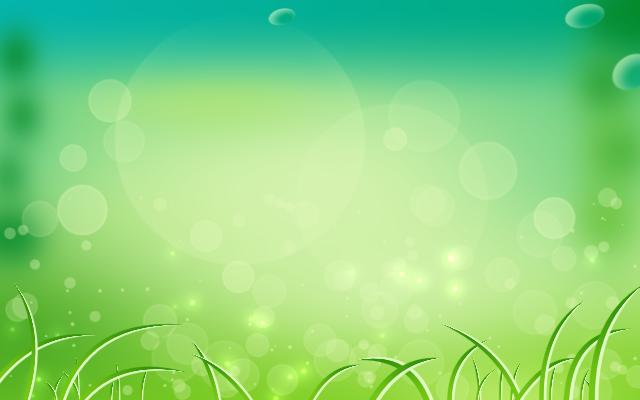
A Shadertoy shader for this background:

```glsl
// Spring backdrop: a teal sky melting into a pale green haze, with blurred
// leaves at both sides, bokeh discs, sparkles and curved grass.
// Gaussian glows shape the colour; grass follows quadratic curves.

const float ASPECT = 1.6;
const vec3 SKY_LEFT = vec3(.02, .71, .68);
const vec3 SKY_RIGHT = vec3(0., .66, .48);
const vec3 MINT = vec3(.38, .80, .53);
const vec3 HAZE = vec3(.70, .90, .50);
const vec3 CREAM = vec3(.83, .95, .68);
const vec3 LIME = vec3(.64, .88, .40);
const vec3 MEADOW = vec3(.50, .81, .13);
const vec3 SHADE = vec3(.27, .65, .13);
const vec3 LEAF_DARK = vec3(.02, .54, .17);
const vec3 LEAF_LIGHT = vec3(.42, .77, .25);
const vec3 BLADE_DARK = vec3(.20, .58, .03);
const vec3 BLADE_LIGHT = vec3(.46, .78, .08);
const vec3 RIM = vec3(.90, 1., .80);
const vec3 DISC = vec3(.90, .98, .74);
const vec3 SPARK = vec3(.90, 1., .60);
const int BOKEH_COUNT = 80;
const int SPARK_COUNT = 22;
const int DUST_COUNT = 70;
const int TUFT_COUNT = 14;
const int CURVE_STEPS = 14;
const float GRASS_TOP = .34;

vec2 p;   // current point, in canvas heights
vec3 col; // colour built up so far

float hash(float n) { return fract(sin(n * 127.1) * 43758.5453); }

void glow(vec3 tint, float alpha, vec2 center, vec2 radius) {
    vec2 q = (p - center) / radius;
    col = mix(col, tint, alpha * exp(-dot(q, q)));
}

void backdrop() {
    col = mix(MEADOW, HAZE, smoothstep(0., .38, p.y));
    col = mix(col, MINT, smoothstep(.44, .86, p.y));
    glow(MINT, .65, vec2(1.38, .56), vec2(.33, .2));
    glow(MINT, .75, vec2(0., .62), vec2(.25, .22));
    glow(SHADE, .9, vec2(0., .17), vec2(.42, .24));
    glow(CREAM, .9, vec2(.78, .54), vec2(.5, .26));
    glow(CREAM, .75, vec2(1., .29), vec2(.42, .19));
    glow(LIME, .75, vec2(.53, .75), vec2(.27, .09));
    col = mix(col, mix(SKY_LEFT, SKY_RIGHT, p.x / ASPECT), smoothstep(.73, .98, p.y));
    glow(SPARK, .5, vec2(1.28, 0.), vec2(.25, .09));
}

// Columns of out-of-focus leaves.
void blurredLeaves() {
    glow(LEAF_LIGHT, .6, vec2(1.52, .62), vec2(.08, .28));
    glow(LEAF_DARK, .75, vec2(0., .41), vec2(.1, .08));
    for (int i = 0; i < 4; i++) {
        float k = float(i), sway = sin(k * 2.3);
        vec3 tint = mix(LEAF_DARK, LEAF_LIGHT, k / 3.);
        glow(LEAF_DARK, .75 - .1 * k, vec2(.04 + .02 * sway, .86 - .15 * k), vec2(.055, .07));
        glow(tint, .7, vec2(1.53 - .025 * sway, .96 - .17 * k), vec2(.07, .075));
    }
    glow(LEAF_DARK, 1., vec2(1.61, .98), vec2(.10, .13));
}

void disc(float x, float y, float radius, float alpha) {
    float d = length(p - vec2(x, y)) - radius, soft = 1.2 / iResolution.y;
    float edge = smoothstep(-.18 * radius, 0., d);
    alpha *= smoothstep(1., .7, p.y) * smoothstep(soft, -soft, d);
    col = mix(col, DISC, alpha * (.8 + .3 * edge));
}

// Large discs, then scattered small ones and dust.
void bokeh() {
    disc(.60, .65, .313, .2);
    disc(.98, .5, .24, .13);
    disc(.275, .748, .054, .36);
    disc(.31, .646, .052, .2);
    disc(.206, .475, .063, .42);
    disc(.183, .605, .034, .34);
    disc(1.06, .71, .09, .16);
    disc(1.22, .573, .073, .28);
    disc(.988, .652, .029, .45);
    disc(1.386, .455, .052, .45);
    disc(.596, .308, .04, .42);
    disc(.515, .41, .04, .34);
    for (int i = 0; i < BOKEH_COUNT + DUST_COUNT; i++) {
        float k = float(i), size = hash(k + 3.7);
        float x = ASPECT * hash(k + .3), y = .02 + .5 * pow(hash(k + 9.1), 1.2);
        if (i < BOKEH_COUNT) disc(x, y, mix(.012, .065, size * size), mix(.46, .16, size));
        else disc(x, y, mix(.001, .004, size), .7);
    }
}

void sparkles() {
    for (int i = 0; i < SPARK_COUNT; i++) {
        float k = float(i) + 200.;
        float d = length(p - vec2(ASPECT * hash(k), .4 * hash(k + 51.3)));
        col += SPARK * mix(.2, .8, hash(k + 8.8)) * (.4 * exp(-d * d * 4e4) + .16 * exp(-d * d * 1600.));
    }
}

// A bead of dew with a bright lower left rim.
void droplet(vec2 center, vec2 radius) {
    vec2 q = (p - center) / radius;
    q.y -= .25 * q.x;
    float shine = smoothstep(.3, 1.4, length(q - vec2(.3, -.3)));
    col = mix(col, mix(SKY_RIGHT, RIM, .8 * shine), .7 * smoothstep(1.05, .9, length(q)));
}

// A tapered curve from root to tip, lit along one side.
void blade(vec2 root, vec2 bend, vec2 tip, float width) {
    float nearest = 1., side = 0., along = 0., n = float(CURVE_STEPS), soft = .8 / iResolution.y;
    vec2 a = root;
    for (int i = 1; i <= CURVE_STEPS; i++) {
        float t = float(i) / n;
        vec2 b = mix(mix(root, bend, t), mix(bend, tip, t), t), ab = b - a, ap = p - a;
        float h = clamp(dot(ap, ab) / dot(ab, ab), 0., 1.), s = t - (1. - h) / n;
        float w = width * (1. - s * s * s), d = length(ap - ab * h) - w;
        if (d < nearest) {
            nearest = d;
            along = s;
            side = (ab.y * ap.x - ab.x * ap.y) / (length(ab) * max(w, .0005));
        }
        a = b;
    }
    vec3 tint = mix(BLADE_LIGHT, BLADE_DARK, smoothstep(0., .8, along));
    tint = mix(tint, RIM, .95 * smoothstep(.1, .4, side));
    col = mix(col, tint, smoothstep(soft, -soft, nearest));
}

// Short tufts, then the tall clumps from left to right.
void grass() {
    if (p.y > GRASS_TOP) return;
    for (int i = 0; i < TUFT_COUNT; i++) {
        float k = float(i) + 70., x = mod(1.15 + .85 * hash(k), ASPECT);
        float lean = .09 * (hash(k + 4.4) - .5), tall = mix(.04, .11, hash(k + 7.9));
        blade(vec2(x, -.01), vec2(x, .6 * tall), vec2(x + lean, tall), .004);
    }
    blade(vec2(-.02, .03), vec2(.08, .17), vec2(.237, .162), .009);
    blade(vec2(.067, 0.), vec2(.119, .177), vec2(.035, .292), .008);
    blade(vec2(.155, 0.), vec2(.22, .195), vec2(.455, .188), .009);
    blade(vec2(.2, -.01), vec2(.29, .105), vec2(.463, .07), .009);
    blade(vec2(.545, 0.), vec2(.53, .09), vec2(.48, .147), .008);
    blade(vec2(.63, -.01), vec2(.57, .08), vec2(.48, .115), .008);
    blade(vec2(.78, 0.), vec2(.825, .08), vec2(.9, .088), .008);
    blade(vec2(1.075, -.01), vec2(1.03, .12), vec2(.895, .1), .012);
    blade(vec2(.93, -.01), vec2(.99, .095), vec2(1.098, .105), .012);
    blade(vec2(1.127, 0.), vec2(1.13, .11), vec2(1.22, .15), .009);
    blade(vec2(1.3, 0.), vec2(1.25, .135), vec2(1.105, .19), .009);
    blade(vec2(1.29, -.01), vec2(1.36, .1), vec2(1.44, .104), .009);
    blade(vec2(1.357, 0.), vec2(1.355, .17), vec2(1.46, .248), .009);
    blade(vec2(1.42, 0.), vec2(1.43, .165), vec2(1.575, .178), .011);
    blade(vec2(1.484, 0.), vec2(1.484, .2), vec2(1.61, .29), .012);
}

void mainImage(out vec4 fragColor, in vec2 fragCoord) {
    p = fragCoord / iResolution.xy * vec2(ASPECT, 1.);
    backdrop();
    blurredLeaves();
    bokeh();
    droplet(vec2(.705, .958), vec2(.034, .021));
    droplet(vec2(1.462, .96), vec2(.05, .03));
    droplet(vec2(1.58, .82), vec2(.05, .045));
    sparkles();
    grass();
    fragColor = vec4(clamp(col, 0., 1.), 1.);
}
```
